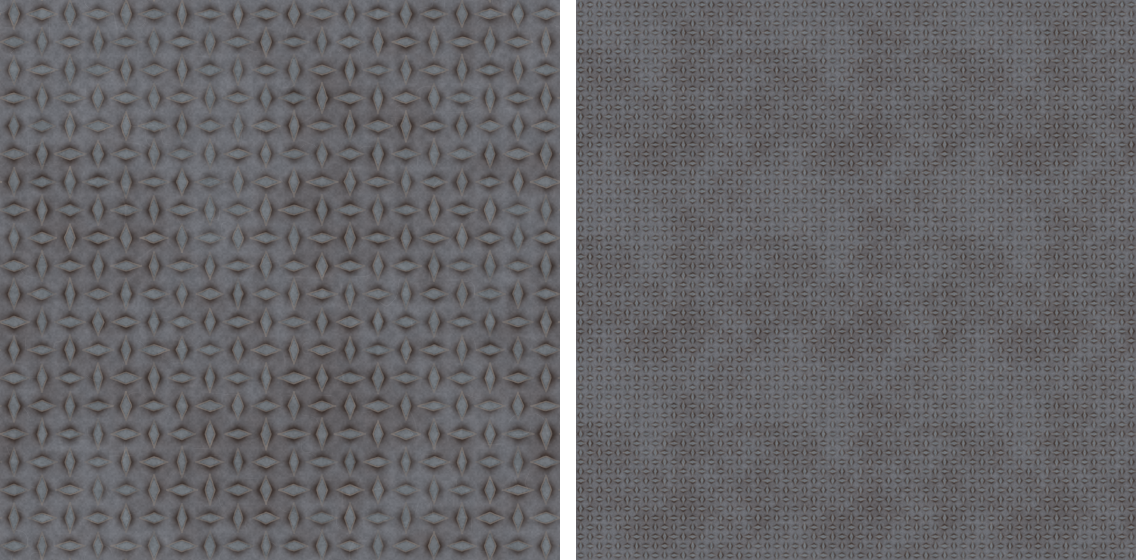
Left, the tile; right, the same tile 3 across and 3 down.
Write a WebGL 1 fragment shader that draws this texture.

```glsl
precision highp float;
// Worn steel tread plate: a 20 by 20 grid of raised pointed studs, alternately
// upright and lying. Each stud is a tapered distance shape with a thin worn rim
// and brown grime at its flanks; wrapping noise adds stains, grain and scratches.
uniform vec2 u_resolution;

const float CELLS = 20.0;
const vec3 GRIME = vec3(0.235, 0.198, 0.185);
const vec3 STAIN = vec3(0.372, 0.360, 0.370);
const vec3 STEEL = vec3(0.440, 0.448, 0.472);
const vec3 STUD = vec3(0.440, 0.462, 0.483);
const vec3 RIM = vec3(0.500, 0.465, 0.440);

float hash(vec2 p, float seed) {
  vec3 q = fract(vec3(p.xyx + seed) * vec3(0.1031, 0.1030, 0.0973));
  q += dot(q, q.yzx + 33.33);
  return fract((q.x + q.y) * q.z);
}

// Value noise over the unit square that wraps after a whole number of steps.
float noise(vec2 uv, float period, float seed) {
  vec2 p = uv * period;
  vec2 i = floor(p);
  vec2 f = fract(p);
  f = f * f * (3.0 - 2.0 * f);
  vec2 a = mod(i, period);
  vec2 b = mod(i + 1.0, period);
  return mix(mix(hash(a, seed), hash(vec2(b.x, a.y), seed), f.x),
             mix(hash(vec2(a.x, b.y), seed), hash(b, seed), f.x), f.y);
}

float fbm(vec2 uv, float period, float seed) {
  float sum = 0.0;
  float weight = 0.5;
  for (int k = 0; k < 4; k++) {
    sum += weight * noise(uv, period, seed + float(k) * 7.0);
    period *= 2.0;
    weight *= 0.5;
  }
  return sum / 0.9375;
}

// Approximate signed distance to a stud; p.x runs along it, p.y across it.
float studDistance(vec2 p, vec2 halfSize) {
  p = abs(p);
  float t = min(p.x / halfSize.x, 1.0);
  float taper = mix(1.0 - t, 0.5 + 0.5 * cos(3.14159 * t), 0.22);
  float side = (p.y - halfSize.y * taper) * 0.94;
  float beyond = max(p.x - halfSize.x, 0.0);
  return beyond > 0.0 ? length(vec2(beyond, p.y)) : side;
}

// Grime gathers at the middle of the flanks and fades toward the tips.
float grimeAmount(vec2 p, float d, float spread) {
  float reach = max(d, 0.0) / spread;
  return exp(-reach * sqrt(reach) - p.x * p.x / 0.13);
}

// Faint curved scratch along the middle level of a noise field.
float scratch(vec2 uv, float period, float seed) {
  float line = abs(noise(uv, period, seed) - 0.5);
  float patches = smoothstep(0.60, 0.85, noise(uv, 31.0, seed + 3.0));
  return (1.0 - smoothstep(0.0, 0.03, line)) * patches;
}

void main() {
  vec2 uv = gl_FragCoord.xy / u_resolution;
  vec2 grid = uv * CELLS;
  vec2 home = floor(grid);
  float pixel = CELLS / min(u_resolution.x, u_resolution.y);

  float clouds = fbm(uv, 5.0, 11.0);
  float smudge = fbm(uv, 24.0, 37.0);
  float speckle = fbm(uv, 90.0, 83.0);
  float grain = noise(uv, 300.0, 71.0);
  float wobble = (noise(uv, 130.0, 53.0) - 0.5) * 0.022;

  // Gather the nearest stud and the strongest grime from nearby cells.
  float d = 1.0;
  float grime = 0.0;
  for (int y = -1; y <= 1; y++) {
    for (int x = -1; x <= 1; x++) {
      vec2 cell = home + vec2(float(x), float(y));
      vec2 id = mod(cell, CELLS);
      vec2 p = grid - cell - 0.5;
      if (mod(id.x + id.y, 2.0) > 0.5) p = p.yx;
      vec2 halfSize = vec2(mix(0.48, 0.57, hash(id, 1.0)),
                           mix(0.165, 0.205, hash(id, 5.0)));
      float studD = studDistance(p, halfSize) + wobble;
      float strength = mix(0.85, 1.15, hash(id, 9.0));
      d = min(d, studD);
      grime = max(grime, strength * grimeAmount(p, studD, 0.16));
    }
  }

  // Stained plate with grime under the studs.
  float stain = smoothstep(0.36, 0.74, 0.5 * clouds + 0.5 * smudge);
  vec3 color = mix(STEEL, STAIN, 0.85 * stain);
  float dirt = grime * (0.35 + 0.8 * clouds + 0.45 * smudge);
  color = mix(color, GRIME, clamp(dirt, 0.0, 0.95));

  // Stud top with a darker inner edge, then its thin worn rim.
  float top = 1.0 - smoothstep(-pixel, pixel, d + 0.01);
  vec3 face = mix(STUD, STAIN, 0.25 * stain);
  face *= 1.0 - 0.12 * exp(-abs(d + 0.035) / 0.02);
  color = mix(color, face, top);
  float rim = 1.0 - smoothstep(0.004, 0.012 + pixel, abs(d));
  color = mix(color, RIM, rim * mix(0.15, 0.75, smudge));

  // Surface wear: fine grain, speckle and pale scratches.
  color *= 1.0 + 0.09 * (grain - 0.5) + 0.18 * (speckle - 0.5);
  color *= 1.0 + 0.10 * (smudge - 0.5);
  color += 0.025 * (scratch(uv, 17.0, 23.0) + scratch(uv, 29.0, 61.0));
  gl_FragColor = vec4(color, 1.0);
}
```
